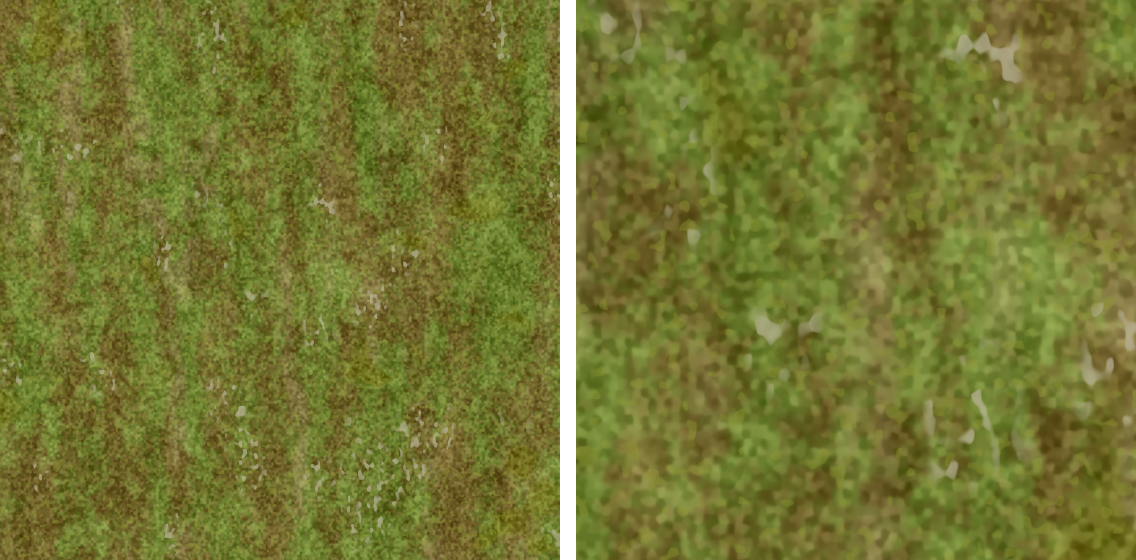
Left: the whole. Right: its middle third, enlarged.
Reproduce this texture procedurally as a Shadertoy shader.

```glsl
// Draws worn meadow turf from above: mottled green and brown grass with faint upright straw streaks.

vec3 hash3(vec2 p) {
    vec3 q = fract(p.xyx * vec3(0.1031, 0.1030, 0.0973));
    q += dot(q, q.yxz + 33.33);
    return fract((q.xxy + q.yzz) * q.zyx);
}

// Soft cellular noise: random cell values blended by distance, 0 to 1
float cells(vec2 p, float seed) {
    vec2 base = floor(p);
    float total = 0.0, weights = 0.0;
    for (int y = -1; y <= 1; y++) {
        for (int x = -1; x <= 1; x++) {
            vec2 cell = base + vec2(x, y);
            vec3 rnd = hash3(cell + seed);
            vec2 offset = cell + 0.15 + 0.7 * rnd.xy - p;
            float weight = exp(-4.5 * dot(offset, offset));
            total += weight * rnd.z;
            weights += weight;
        }
    }
    return total / weights;
}

// The same noise centred on zero
float sway(vec2 p, float seed) {
    return cells(p, seed) - 0.5;
}

void mainImage(out vec4 fragColor, in vec2 fragCoord) {
    vec2 uv = fragCoord / iResolution.y;

    // Streaks lean and wander slightly
    vec2 lean = uv;
    lean.x += 0.035 * uv.y + 0.004 * sin(uv.y * 11.0 + uv.x * 7.0) + 0.002 * sin(uv.y * 37.0);

    // Features from broad to fine
    float region = sway(lean * vec2(8.0, 4.5), 11.0);
    float streak = sway(lean * vec2(27.0, 5.0), 37.0);
    float clump = sway(uv * vec2(36.0, 26.0), 53.0);
    float tuft = sway(uv * vec2(88.0, 76.0), 71.0);
    float hueGrain = sway(uv * 165.0, 97.0);
    float lightGrain = sway(uv * vec2(215.0, 200.0), 131.0);

    // Living grass against dry thatch
    float living = 0.5 + 0.75 * region + 0.75 * streak + 0.55 * clump + 0.4 * tuft + 0.45 * hueGrain;
    vec3 thatch = vec3(0.448, 0.382, 0.165);
    vec3 grass = vec3(0.410, 0.495, 0.175);
    vec3 color = mix(thatch, grass, smoothstep(0.0, 1.0, living));

    // Bleached straw in long, broken tracks
    float track = smoothstep(0.58, 0.85, cells(lean * vec2(29.0, 3.5), 151.0));
    float broken = smoothstep(0.25, 0.75, cells(uv * vec2(60.0, 28.0), 173.0));
    color = mix(color, vec3(0.56, 0.49, 0.31), 0.6 * track * broken);

    // Yellow moss in a few small patches
    float moss = smoothstep(0.66, 0.82, cells(uv * vec2(18.0, 20.0), 191.0))
               * smoothstep(0.55, 0.72, cells(uv * 5.0, 211.0));
    color = mix(color, vec3(0.43, 0.42, 0.06), 0.55 * moss);

    // Shade between the blades
    float light = 0.20 * lightGrain + 0.11 * tuft + 0.06 * clump
                + 0.08 * sway(lean * vec2(34.0, 7.0), 233.0)
                + 0.06 * sway(uv * vec2(22.0, 16.0), 251.0);
    color += light * vec3(1.0, 0.98, 0.85);

    // Lime blade tips and rare pale flecks
    float tips = smoothstep(0.70, 0.90, cells(uv * 170.0, 271.0));
    color = mix(color, vec3(0.56, 0.59, 0.20), 0.45 * tips);
    float flecks = smoothstep(0.66, 0.90, cells(uv * vec2(150.0, 105.0), 293.0))
                 * smoothstep(0.70, 0.84, cells(lean * vec2(18.0, 10.0), 311.0));
    color = mix(color, vec3(0.73, 0.71, 0.61), 0.7 * flecks);

    fragColor = vec4(clamp(color, 0.0, 1.0), 1.0);
}
```
